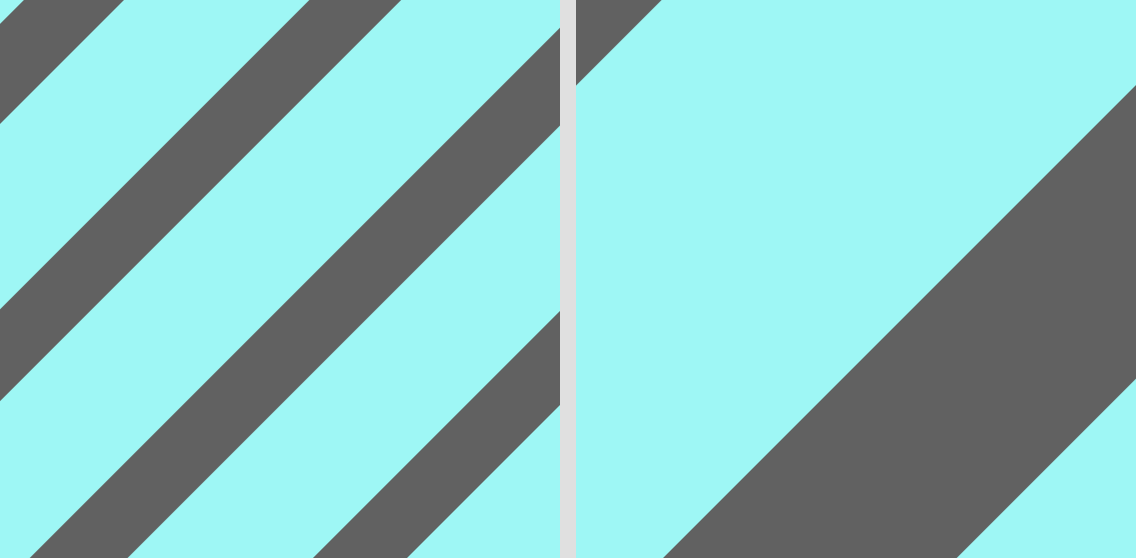
Left: the whole. Right: its middle third, enlarged.
Give the GLSL for this pattern, as a Shadertoy shader.

```glsl
// Diagonal grey stripes on pale aqua, rising to the right, with slightly uneven widths.

const vec3 AQUA = vec3(0.62, 0.97, 0.96);
const vec3 GREY = vec3(0.38);

// Lengths run along a canvas edge, in canvas heights.
const float PERIOD = 0.5042;        // spacing between stripe centres
const float FIRST_CENTRE = 0.1325;  // first centre, from the top left corner
const float HALF_WIDTH = 0.0855;    // mean half width of a stripe
const float UNEVENNESS = 0.0042;    // alternating wide / narrow offset
const float UNEVEN_FADE = 0.001;    // loss of unevenness per stripe
const float EDGE_SOFTNESS = 1.0;    // half width of the smoothed edge, in pixel steps

// Half width of a stripe: even ones wider, odd ones narrower.
float stripeHalfWidth(float index) {
    float side = 1.0 - 2.0 * mod(index, 2.0);
    return HALF_WIDTH + side * (UNEVENNESS - UNEVEN_FADE * index);
}

// Signed distance along the edge axis to the nearest stripe, negative inside.
float stripeDistance(float diagonal) {
    float offset = diagonal - FIRST_CENTRE;
    float index = round(offset / PERIOD);
    return abs(offset - index * PERIOD) - stripeHalfWidth(index);
}

void mainImage(out vec4 fragColor, in vec2 fragCoord) {
    vec2 uv = fragCoord / iResolution.y;

    // Diagonal coordinate, zero at the top left corner
    float diagonal = uv.x + 1.0 - uv.y;

    // Antialiased stripe coverage
    float soft = EDGE_SOFTNESS / iResolution.y;
    float coverage = 1.0 - smoothstep(-soft, soft, stripeDistance(diagonal));

    fragColor = vec4(mix(AQUA, GREY, coverage), 1.0);
}
```
